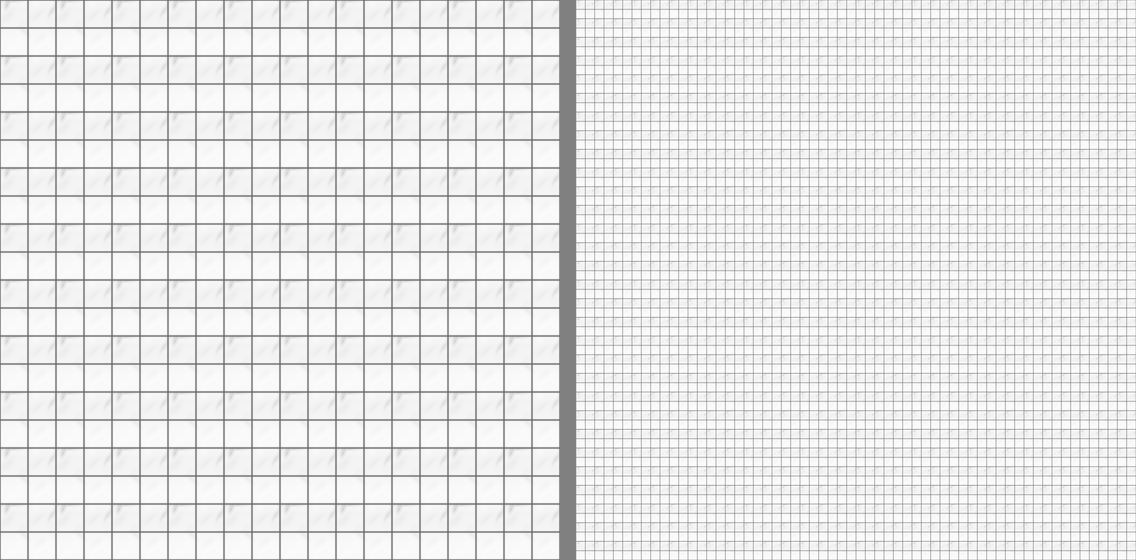
Left: one tile. Right: repeated 3 by 3.
A three.js fragment shader for this texture:

```glsl
// White marble tiles in a 20 x 20 grid with thin grey grout lines.
// The veining is soft elliptical smudges plus layered sines on a 2 x 2 tile
// block; all of it wraps, so the canvas edges join without a seam.
varying vec2 vUv;

const float TAU = 6.2831853;

// Soft ellipse at a centre in the block, rotated, wrapping at the block edges
float smudge(vec2 block, vec2 centre, float angle, vec2 radii) {
  vec2 d = fract(block - centre + 0.5) - 0.5;
  float c = cos(angle), s = sin(angle);
  d = vec2(c * d.x + s * d.y, c * d.y - s * d.x) / radii;
  return exp(-dot(d, d));
}

// Cloudy diagonal sines with whole frequencies, about -1 to 1
float clouds(vec2 block) {
  vec2 a = block * TAU;
  a += 0.5 * sin(a.yx * 2.0 + vec2(0.7, 2.1));
  float sum = 0.0;
  float gain = 0.5;
  for (int i = 1; i <= 4; i++) {
    float k = float(i);
    sum += gain * sin(a.x * (k + 1.0) - a.y * k + 1.9 * k)
         * cos(a.x * (k - 1.0) + a.y + 2.7 * k);
    gain *= 0.7;
  }
  return sum;
}

// Share of a pixel covered by a line centred on whole numbers
vec2 lineCoverage(vec2 p, float halfWidth, vec2 pixel) {
  vec2 d = abs(fract(p + 0.5) - 0.5);
  vec2 overlap = min(d + 0.5 * pixel, halfWidth) - max(d - 0.5 * pixel, -halfWidth);
  return clamp(overlap / pixel, 0.0, 1.0);
}

void main() {
  vec2 tile = vUv * 20.0;
  vec2 block = fract(vUv * 10.0);

  // Marble: the upper row of each block is a little greyer
  float shade = 0.967 - 0.012 * sin(block.y * TAU + 3.5);
  shade += 0.009 * clouds(block);

  // Dark blotch with a smear along the top of the upper left tile
  shade -= 0.13 * smudge(block, vec2(0.125, 0.915), 1.2, vec2(0.075, 0.042));
  shade -= 0.10 * smudge(block, vec2(0.25, 0.982), 0.05, vec2(0.19, 0.026));
  shade -= 0.03 * smudge(block, vec2(0.16, 0.72), 0.9, vec2(0.15, 0.06));

  // Diagonal veins in the upper right tile
  shade -= 0.075 * smudge(block, vec2(0.915, 0.79), 1.05, vec2(0.11, 0.035));
  shade -= 0.025 * smudge(block, vec2(0.68, 0.73), 0.8, vec2(0.16, 0.04));
  shade -= 0.03 * smudge(block, vec2(0.985, 0.88), 1.3, vec2(0.10, 0.03));

  // Faint veil in the lower tiles
  shade -= 0.03 * smudge(block, vec2(0.43, 0.44), 2.5, vec2(0.10, 0.04));
  shade -= 0.015 * smudge(block, vec2(0.72, 0.34), 0.6, vec2(0.15, 0.05));
  vec3 marble = vec3(min(shade, 0.985));

  // Grout
  vec2 pixel = max(fwidth(tile), vec2(1e-4));
  vec2 cover = lineCoverage(tile, 0.024, pixel);
  float grout = 1.0 - (1.0 - cover.x) * (1.0 - cover.y);

  gl_FragColor = vec4(mix(marble, vec3(0.40), grout), 1.0);
}
```
